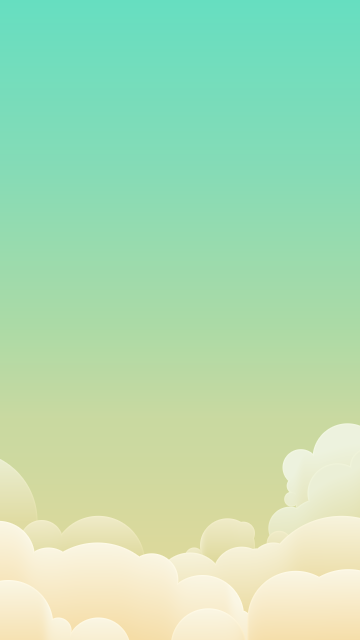
Reproduce this background procedurally as a WebGL 2 fragment shader.

```glsl
#version 300 es
precision highp float;
// Soft cream clouds gathered below a mint to sand evening sky.
// The sky is a stepped blend; each cloud bank is a union of six round puffs,
// shaded by the depth below its smoothed local top.
#define GRID vec2(432.0, 768.0)
#define PUFFS 6
#define RIM_WIDTH 2.5
#define RIM_GAIN 0.018
#define CREAM vec3(0.98, 0.965, 0.895)
#define AMBER vec3(0.96, 0.865, 0.65)
#define MIST vec3(0.93, 0.95, 0.87)
#define SAND vec3(0.87, 0.85, 0.61)

uniform vec2 u_resolution;
out vec4 fragColor;

// Vertical sky gradient, y counted upward on the design grid
vec3 skyColor(float y) {
    vec3 c = mix(SAND, vec3(0.785, 0.85, 0.63), smoothstep(60.0, 290.0, y));
    c = mix(c, vec3(0.67, 0.855, 0.65), clamp((y - 268.0) / 110.0, 0.0, 1.0));
    c = mix(c, vec3(0.52, 0.86, 0.715), clamp((y - 378.0) / 190.0, 0.0, 1.0));
    return mix(c, vec3(0.40, 0.87, 0.755), clamp((y - 568.0) / 200.0, 0.0, 1.0));
}

// Paints one bank; puffs hold centre and radius, solid ones reach downward
vec3 addBank(vec3 base, vec2 p, vec3 puffs[PUFFS], bool solid,
             vec3 lit, vec3 shade, float fade) {
    float dist = 1e4;
    float topSum = 0.0;
    float weightSum = 1e-6;
    for (int i = 0; i < PUFFS; i++) {
        vec3 puff = puffs[i];
        vec2 q = p - puff.xy;
        float across = q.x / puff.z;
        float weight = exp(-2.0 * across * across);
        topSum += weight * (puff.y + puff.z);
        weightSum += weight;
        if (solid) q.y = max(q.y, 0.0);
        dist = min(dist, length(q) - puff.z);
    }
    float depth = clamp((topSum / weightSum - p.y) / fade, 0.0, 1.0);
    vec3 color = mix(lit, shade, depth);
    color += RIM_GAIN * smoothstep(-RIM_WIDTH, 0.0, dist);
    float pixel = GRID.x / u_resolution.x;
    float cover = clamp(0.5 - dist / pixel, 0.0, 1.0);
    return mix(base, color, cover);
}

void main() {
    vec2 p = gl_FragCoord.xy / u_resolution * GRID;
    vec3 color = skyColor(p.y);

    // Tall tower at the right
    color = addBank(color, p, vec3[PUFFS](
        vec3(417, 218, 42), vec3(361, 207, 22), vec3(354, 185, 10),
        vec3(350, 169, 9), vec3(395, 173, 42), vec3(420, 180, 40)),
        false, MIST, mix(SAND, MIST, 0.25), 95.0);

    // Shoulders at both sides
    color = addBank(color, p, vec3[PUFFS](
        vec3(405, 176, 36), vec3(442, 208, 22), vec3(348, 134, 26),
        vec3(385, 128, 42), vec3(430, 148, 50), vec3(-39, 143, 84)),
        false, mix(MIST, SAND, 0.12), mix(SAND, MIST, 0.1), 85.0);

    // Small distant puffs
    color = addBank(color, p, vec3[PUFFS](
        vec3(118, 93, 56), vec3(50, 118, 26), vec3(273, 113, 33),
        vec3(292, 128, 14), vec3(335, 116, 15), vec3(233, 100, 11)),
        false, mix(CREAM, SAND, 0.38), SAND, 52.0);

    // Middle bank, rising to the right
    color = addBank(color, p, vec3[PUFFS](
        vec3(228, 63, 42), vec3(290, 77, 35), vec3(310, 80, 30),
        vec3(328, 88, 29), vec3(410, 49, 100), vec3(450, 45, 98)),
        true, mix(CREAM, SAND, 0.12), mix(AMBER, SAND, 0.45), 85.0);

    // Near bank, rising to the left
    color = addBank(color, p, vec3[PUFFS](
        vec3(-2, 99, 44), vec3(58, 78, 33), vec3(117, 33, 84),
        vec3(182, 72, 32), vec3(243, 28, 50), vec3(288, 22, 14)),
        true, CREAM, AMBER, 110.0);

    // Front bank along the lower edge
    color = addBank(color, p, vec3[PUFFS](
        vec3(355, 25, 58), vec3(418, 13, 72), vec3(250, -7, 45),
        vec3(10, 18, 54), vec3(70, 11, 16), vec3(118, -12, 39)),
        true, CREAM, AMBER, 90.0);

    fragColor = vec4(color, 1.0);
}
```
